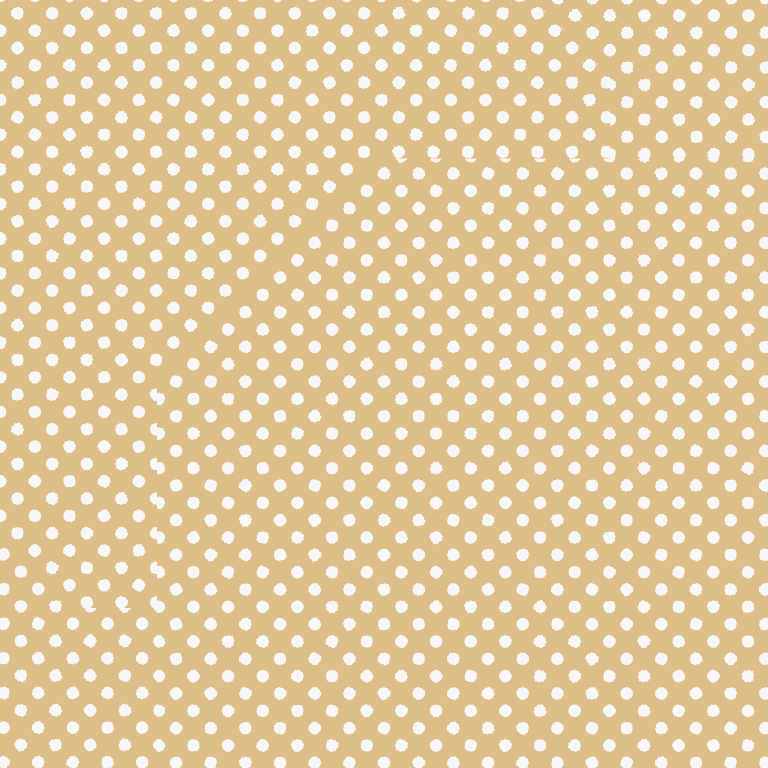
Reproduce this pattern procedurally as a WebGL 1 fragment shader.

```glsl
precision highp float;
// Staggered off-white polka dots with nibbled rims on tan, laid in four slightly shifted sheets.

uniform vec2 u_resolution;

const vec3 TAN = vec3(0.87, 0.75, 0.54);
const vec3 OFF_WHITE = vec3(0.97);
const float ROWS = 44.315;      // dot rows per canvas height
const float DOT_RADIUS = 0.358; // in row spacings
const vec2 FIRST_DOT = vec2(0.0228, 0.0173);

float hash(vec2 cell, float salt) {
  return fract(sin(dot(cell, vec2(127.1, 311.7)) + salt * 74.7) * 4375.85);
}

// Rim factor around 1: layered sines, with depth and phase set by the cell.
float nibbledRim(float angle, vec2 cell) {
  float wear = hash(cell, 1.0);
  float turn = 6.2832 * hash(cell, 2.0);
  float teeth = 0.065 * wear * sin(9.0 * angle + turn);
  float lobes = 0.055 * hash(cell, 3.0) * sin(4.0 * angle + 2.0 * turn);
  float lean = 0.05 * wear * sin(3.0 * angle - turn);
  return 1.0 + teeth + lobes + lean;
}

// Coverage of a staggered dot lattice whose first dot is at origin.
float dotSheet(vec2 p, vec2 origin, float blur) {
  vec2 q = (p - origin) * ROWS;
  vec2 cell = floor(0.5 * vec2(q.x + q.y, q.x - q.y) + 0.5);
  vec2 d = q - vec2(cell.x + cell.y, cell.x - cell.y);
  float rim = DOT_RADIUS * nibbledRim(atan(d.y, d.x + 0.00001), cell);
  float soft = blur * ROWS;
  return 1.0 - smoothstep(-soft, soft, length(d) - rim);
}

// Soft mask of a region given by a value that is positive inside.
float region(float inside, float blur) {
  return smoothstep(-blur, blur, inside);
}

void main() {
  float side = min(u_resolution.x, u_resolution.y);
  vec2 p = vec2(gl_FragCoord.x, u_resolution.y - gl_FragCoord.y) / side;
  float blur = 0.6 / side;

  // Sheet outlines: two chamfered corners and one large chamfered field
  float rightCorner = p.x - min(0.694 + p.y, 0.7943);
  float lowerCorner = p.y - min(0.694 + p.x, 0.7917);
  float field = min(min(p.x - 0.2044, p.y - 0.2064), p.x + p.y - 0.6966);

  // Each sheet carries the same lattice, slipped a little
  float dots = dotSheet(p, FIRST_DOT, blur);
  dots = mix(dots, dotSheet(p, FIRST_DOT + vec2(0.0040, 0.0029), blur), region(rightCorner, blur));
  dots = mix(dots, dotSheet(p, FIRST_DOT + vec2(0.0044, 0.0049), blur), region(lowerCorner, blur));
  dots = mix(dots, dotSheet(p, FIRST_DOT + vec2(0.0034, 0.0056), blur), region(field, blur));

  gl_FragColor = vec4(mix(TAN, OFF_WHITE, dots), 1.0);
}
```
